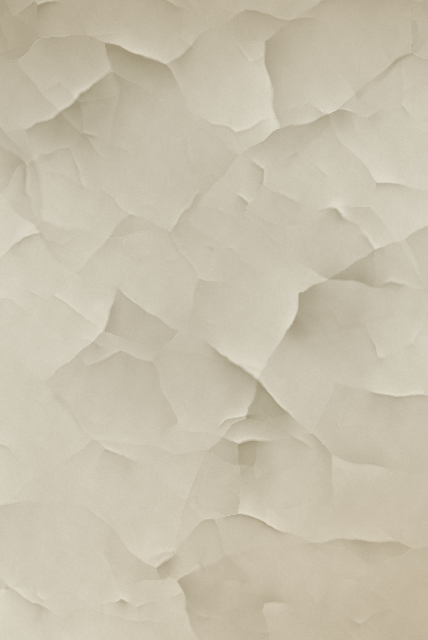
This texture is drawn by a WebGL 1 fragment shader. Its source:

```glsl
precision highp float;
// Crumpled cream paper: soft shaded folds, thin creases, aged edges and fine grain.
uniform vec2 u_resolution;

const vec3 SHADOW = vec3(0.635, 0.598, 0.498);
const vec3 PAPER = vec3(0.785, 0.758, 0.688);
const vec3 LIGHT = vec3(0.850, 0.832, 0.770);
const vec3 TAN_TINT = vec3(0.004, -0.016, -0.036);
const vec2 LIGHT_DIR = vec2(-0.45, 0.89);

float hash(vec2 p) {
  vec3 q = fract(p.xyx * vec3(0.1031, 0.1030, 0.0973));
  q += dot(q, q.yzx + 33.33);
  return fract((q.x + q.y) * q.z);
}

vec2 hash2(vec2 p) {
  return vec2(hash(p + 17.3), hash(p + 71.9));
}

mat2 rotation(float angle) {
  float c = cos(angle), s = sin(angle);
  return mat2(c, s, -s, c);
}

// Layered sines, roughly -1 to 1.
float waves(vec2 p) {
  float sum = 0.0, gain = 0.5;
  for (int i = 0; i < 5; i++) {
    sum += gain * sin(p.x + 1.3 * sin(p.y + float(i))) * cos(0.7 * p.y);
    p = rotation(1.1) * p * 1.83 + 2.7;
    gain *= 0.56;
  }
  return sum;
}

vec2 warp(vec2 p, float freq, float amount) {
  return p + amount * vec2(waves(p * freq + 3.1), waves(p.yx * freq + 8.4));
}

// Cellular folds: x = soft slope shading, y = thin embossed crease, both signed.
vec2 folds(vec2 p, float width, float blur, float seed) {
  vec2 base = floor(p), nearCell = base, nearSite = vec2(0.0);
  float nearest = 9.0;
  for (int j = -1; j <= 1; j++)
    for (int i = -1; i <= 1; i++) {
      vec2 cell = base + vec2(float(i), float(j));
      vec2 site = cell + hash2(cell + seed) - p;
      float d = dot(site, site);
      if (d < nearest) { nearest = d; nearCell = cell; nearSite = site; }
    }
  vec2 result = vec2(0.0);
  for (int j = -2; j <= 2; j++)
    for (int i = -2; i <= 2; i++) {
      vec2 cell = nearCell + vec2(float(i), float(j));
      vec2 site = cell + hash2(cell + seed) - p;
      vec2 across = site - nearSite;
      if (dot(across, across) > 0.0001) {
        vec2 normal = normalize(across);
        float d = dot(0.5 * (site + nearSite), normal);
        float edge = hash(nearCell + cell + seed * 1.7);
        // Every fold fades in and out along its length.
        float fade = smoothstep(-0.7, 0.7, sin(p.x * 4.1 + p.y * 3.3 + edge * 40.0));
        float strength = 2.0 * edge - 0.75;
        float reach = width * mix(0.45, 1.6, hash(nearCell * 1.7 + cell * 0.6 + seed));
        float facing = -dot(normal, LIGHT_DIR);
        float slope = facing * strength * sqrt(abs(strength));
        slope *= slope > 0.0 ? 0.55 : 1.0;
        float side = smoothstep(0.0, blur, d);
        result.x += slope * exp(-d / reach) * side * mix(0.15, 1.0, fade);
        result.y += facing * smoothstep(0.3, 0.9, edge) * exp(-d / blur) * side * fade;
      }
    }
  return result;
}

void main() {
  vec2 uv = gl_FragCoord.xy / u_resolution;
  vec2 p = gl_FragCoord.xy / u_resolution.x;

  // Bent coordinates; fold layers run along different diagonals.
  vec2 bent = warp(warp(p, 5.0, 0.05), 30.0, 0.007);
  vec2 rising = rotation(-0.35) * bent * vec2(0.85, 1.2);
  vec2 falling = vec2(0.78, 1.2) * (rotation(0.6) * bent);
  vec2 fine = warp(rotation(1.0) * bent, 17.0, 0.012);

  // Crumpling gathers in patches and in the upper left corner.
  float corner = smoothstep(0.5, 0.0, length((uv - vec2(0.05, 0.87)) * vec2(1.0, 1.5)));
  float patches = smoothstep(-0.2, 0.3, waves(p * 6.5 + 1.7));
  float otherPatches = smoothstep(-0.2, 0.35, waves(p.yx * 8.0 + 5.2));
  float crumple = clamp(patches * 0.8 + corner, 0.0, 1.0);

  vec2 large = folds(rising * 3.0 + 4.0, 0.17, 0.012, 5.0);
  vec2 medium = folds(falling * 5.2 + 9.0, 0.18, 0.019, 23.0);
  vec2 small = folds(fine * 10.0, 0.18, 0.036, 41.0);

  // Tone: 0 is deep shadow, 1 is the brightest paper.
  float tone = 0.76 + 0.17 * waves(p * 4.4 + 0.6);
  tone += 0.68 * large.x * mix(0.5, 1.0, otherPatches);
  tone += 0.68 * medium.x * mix(0.25, 1.0, crumple);
  tone += 0.46 * small.x * mix(0.05, 1.0, crumple) * mix(0.15, 1.0, otherPatches);
  tone += 0.32 * large.y * patches + 0.48 * medium.y * mix(0.2, 1.0, otherPatches);
  tone += 0.50 * small.y * mix(0.12, 1.0, crumple * otherPatches);

  // Uneven ageing: bright left side, dull top and corners.
  tone += 0.11 * (1.0 - smoothstep(0.0, 0.6, uv.x)) * smoothstep(0.95, 0.6, uv.y);
  tone -= 0.24 * smoothstep(0.84, 1.02, uv.y) + 0.20 * corner;
  tone -= 0.16 * smoothstep(0.65, 1.05, uv.x) * smoothstep(0.5, 0.0, uv.y);

  // Fibres and grain.
  tone += 0.03 * waves(p * vec2(95.0, 70.0));
  tone += 0.07 * (hash(floor(p * 342.0)) - 0.5);

  tone = clamp(tone, 0.0, 1.05);
  vec3 color = mix(SHADOW, PAPER, min(tone / 0.7, 1.0));
  color = mix(color, LIGHT, max(tone - 0.7, 0.0) / 0.3);
  float aged = smoothstep(0.5, 0.0, uv.y) * mix(0.2, 1.0, uv.x) + 0.4 * smoothstep(0.8, 1.0, uv.y);
  gl_FragColor = vec4(color + TAN_TINT * aged, 1.0);
}
```
